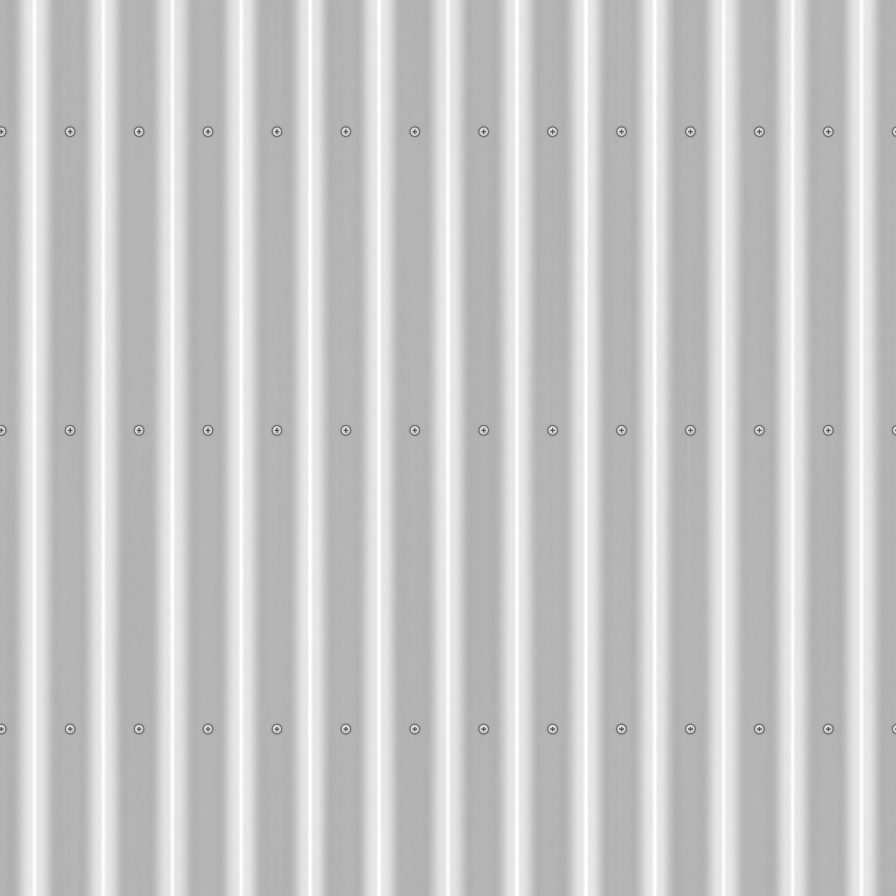
Write a WebGL 2 fragment shader that draws this texture.

```glsl
#version 300 es
precision highp float;
// Pale grey corrugated metal sheet with bright ridges and rows of cross-head screws.

uniform vec2 u_resolution;
out vec4 outColor;

const vec2 REPEATS = vec2(13.0, 3.0);          // ridges across, screw rows down
const vec2 SCREW_OFFSET = vec2(0.018, 0.559);  // screw position inside a cell
const float SCREW_RADIUS = 0.0060;
const float VALLEY_TONE = 0.705;
const float FLANK_GAIN = 0.195;
const float RIDGE_GAIN = 0.10;

float hash(vec2 p) {
  vec3 q = fract(vec3(p.xyx) * 0.1031);
  q += dot(q, q.yzx + 33.33);
  return fract((q.x + q.y) * q.z);
}

// Value noise from -1 to 1 that wraps after a whole number of cells.
float wrappedNoise(vec2 uv, vec2 cells, float seed) {
  vec2 p = uv * cells;
  vec2 i = floor(p);
  vec2 f = smoothstep(0.0, 1.0, p - i);
  vec2 a = mod(i, cells) + seed;
  vec2 b = mod(i + 1.0, cells) + seed;
  float low = mix(hash(a), hash(vec2(b.x, a.y)), f.x);
  float high = mix(hash(vec2(a.x, b.y)), hash(b), f.x);
  return mix(low, high, f.y) * 2.0 - 1.0;
}

// Filled shape coverage from a signed distance.
float coverage(float dist, float pixel) {
  return smoothstep(0.5 * pixel, -0.5 * pixel, dist);
}

float boxDistance(vec2 p, vec2 halfSize) {
  vec2 d = abs(p) - halfSize;
  return length(max(d, 0.0)) + min(max(d.x, d.y), 0.0);
}

// Corrugation brightness by distance from the ridge, in periods.
float corrugation(float d, float spread) {
  float flank = 1.0 - smoothstep(0.075, 0.31 + spread, d);
  float ridge = exp(-pow(d / 0.030, 2.0));
  float crease = exp(-pow((d - 0.33) / 0.06, 2.0));
  return VALLEY_TONE + FLANK_GAIN * flank + RIDGE_GAIN * ridge - 0.007 * crease;
}

// Fine rolled streaks, long tonal drift and faint grain.
float sheetWear(vec2 uv) {
  float streaks = 0.006 * wrappedNoise(uv, vec2(208.0, 2.0), 11.0);
  float drift = 0.006 * wrappedNoise(uv, vec2(26.0, 3.0), 47.0);
  float grain = 0.004 * wrappedNoise(uv, vec2(256.0, 128.0), 83.0);
  return streaks + drift + grain;
}

// Shadow, dark rim, pale head and cross slot, laid over the sheet tone.
float addScrew(float tone, vec2 p, float radius, float pixel) {
  float r = length(p);
  float shadow = 1.0 - smoothstep(radius * 0.85, radius * 1.45, r);
  tone = mix(tone, 0.58, 0.55 * shadow);
  tone = mix(tone, 0.43, coverage(r - radius, pixel));
  float head = 0.82 + 0.05 * dot(p / radius, vec2(-0.6, 0.8));
  tone = mix(tone, head, coverage(r - radius * 0.78, pixel));
  vec2 arm = radius * vec2(0.40, 0.12);
  float slot = min(boxDistance(p, arm), boxDistance(p, arm.yx));
  return mix(tone, 0.32, coverage(slot, pixel));
}

void main() {
  vec2 uv = gl_FragCoord.xy / u_resolution;
  float pixel = 1.0 / min(u_resolution.x, u_resolution.y);

  // Sheet profile with slightly uneven flanks
  float ridgeDistance = abs(fract(uv.x * REPEATS.x) - 0.5);
  float spread = 0.02 * wrappedNoise(uv, vec2(26.0, 4.0), 131.0);
  float tone = corrugation(ridgeDistance, spread) + sheetWear(uv);

  // Screws in the valleys
  vec2 cell = fract(uv * REPEATS - SCREW_OFFSET + 0.5) - 0.5;
  tone = addScrew(tone, cell / REPEATS, SCREW_RADIUS, pixel);

  outColor = vec4(vec3(clamp(tone, 0.0, 1.0)), 1.0);
}
```
